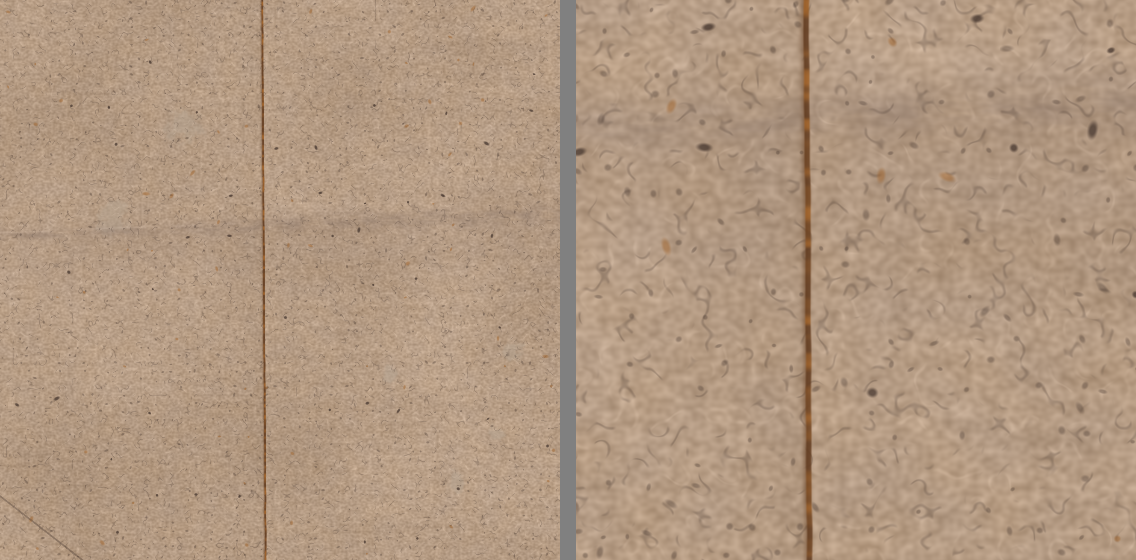
Left: the whole. Right: its middle third, enlarged.
A Shadertoy shader for this texture:

```glsl
// Aged brown paper with fine fibres, a stitched vertical seam, a soft crease and pale stains.

const vec3 PAPER = vec3(0.712, 0.611, 0.517);
const vec3 SOOT = vec3(0.27, 0.21, 0.18);
const vec3 CREASE_GREY = vec3(0.54, 0.46, 0.41);
const vec3 STAIN_GREY = vec3(0.71, 0.645, 0.575);
const vec3 RUST = vec3(0.62, 0.37, 0.14);
const vec3 SEAM_DARK = vec3(0.38, 0.23, 0.12);

vec2 hash2(vec2 p) {
    vec3 q = fract(p.xyx * vec3(0.1031, 0.1030, 0.0973));
    q += dot(q, q.yzx + 33.33);
    return fract((q.xx + q.yz) * q.zy);
}

vec2 gradientAt(vec2 cell) {
    float angle = 6.2832 * hash2(cell).x;
    return vec2(cos(angle), sin(angle));
}

float gradientNoise(vec2 p) {
    vec2 i = floor(p), f = fract(p);
    vec2 u = f * f * f * (f * (f * 6.0 - 15.0) + 10.0);
    vec2 e = vec2(0.0, 1.0);
    float a = dot(gradientAt(i), f);
    float b = dot(gradientAt(i + e.yx), f - e.yx);
    float c = dot(gradientAt(i + e.xy), f - e.xy);
    float d = dot(gradientAt(i + e.yy), f - e.yy);
    return mix(mix(a, b, u.x), mix(c, d, u.x), u.y);
}

float fbm(vec2 p) {
    float sum = 0.0, amp = 1.0;
    for (int i = 0; i < 4; i++) {
        sum += amp * gradientNoise(p);
        p = p * 2.03 + 17.3;
        amp *= 0.55;
    }
    return sum;
}

// Short curly strands: noise zero lines kept only inside random patches
float fibres(vec2 p, float scale, float width, float threshold) {
    float ridge = 1.0 - smoothstep(0.0, width, abs(gradientNoise(p * scale)));
    float patches = gradientNoise(p * scale * 0.8 + 41.7);
    return ridge * smoothstep(threshold, threshold + 0.2, patches);
}

// One randomly turned oval per chosen grid cell
float specks(vec2 p, float grid, float density, float radius, float seed) {
    vec2 cell = floor(p * grid) + seed;
    vec2 place = hash2(cell), traits = hash2(cell + 57.0);
    vec2 q = (fract(p * grid) - mix(vec2(0.25), vec2(0.75), place)) / grid;
    float angle = 6.2832 * traits.y;
    q = mat2(cos(angle), sin(angle), -sin(angle), cos(angle)) * q;
    q.x *= mix(0.45, 1.0, place.x);
    float size = radius * mix(0.5, 1.0, place.y);
    return (1.0 - smoothstep(size * 0.4, size * 1.3, length(q))) * step(traits.x, density);
}

float segmentDistance(vec2 p, vec2 a, vec2 b) {
    vec2 pa = p - a, ba = b - a;
    return length(pa - ba * clamp(dot(pa, ba) / dot(ba, ba), 0.0, 1.0));
}

float stains(vec2 p) {
    float cover = 0.0;
    for (int i = 0; i < 6; i++) {
        vec2 centre = hash2(vec2(float(i) * 7.0 + 3.0, 12.0));
        float radius = mix(0.012, 0.04, pow(hash2(centre * 91.0).x, 2.0));
        float edge = length(p - centre) / radius + 0.8 * fbm(p * 45.0);
        cover = max(cover, 1.0 - smoothstep(0.45, 1.25, edge));
    }
    return cover;
}

vec3 paperTone(vec2 p) {
    float clouds = 0.045 * fbm(p * 3.2 + 5.0);
    float ribs = 0.025 * gradientNoise(p * vec2(4.0, 42.0)) * smoothstep(0.1, 0.8, p.x);
    float tufts = 0.06 * gradientNoise(p * vec2(75.0, 110.0));
    float grain = 0.085 * gradientNoise(p * vec2(190.0, 230.0) + 9.0);
    float warmth = 0.014 * gradientNoise(p * 28.0 + 31.0);
    return PAPER + clouds + ribs + tufts + grain + warmth * vec3(0.6, 0.0, -1.0);
}

vec3 addCrease(vec3 colour, vec2 p) {
    float offset = p.y - mix(0.578, 0.618, p.x) - 0.004 * gradientNoise(p * vec2(9.0, 2.0));
    float spread = mix(0.008, 0.018, smoothstep(0.2, 0.75, p.x));
    float band = exp(-offset * offset / (spread * spread));
    float shade = exp(-pow((offset + 0.04) / 0.06, 2.0));
    float broken = clamp(0.55 + 0.9 * fbm(p * vec2(22.0, 70.0)), 0.0, 1.0);
    float ridge = exp(-pow((offset - 0.006) / 0.002, 2.0)) * (1.0 - smoothstep(0.3, 0.6, p.x));
    colour = mix(colour, CREASE_GREY, 0.42 * band * broken + 0.09 * shade);
    return colour + 0.06 * ridge * broken;
}

vec3 addSeam(vec3 colour, vec2 p) {
    float offset = p.x - mix(0.4745, 0.4685, p.y) - 0.0007 * gradientNoise(vec2(p.y * 35.0, 2.5));
    float shadow = exp(-pow((offset + 0.0015) / 0.0022, 2.0));
    float thread = 1.0 - smoothstep(0.0008, 0.0024, abs(offset));
    float twist = smoothstep(-0.3, 0.5, gradientNoise(vec2(p.y * 130.0, 8.5)));
    float dusk = exp(-abs(offset) / 0.06) * step(offset, 0.0);
    colour -= 0.022 * dusk;
    colour = mix(colour, SEAM_DARK, 0.4 * shadow);
    return mix(colour, mix(SEAM_DARK, RUST, twist), 0.85 * thread);
}

void mainImage(out vec4 fragColor, in vec2 fragCoord) {
    vec2 p = fragCoord / iResolution.xy;
    vec3 colour = paperTone(p);
    colour = mix(colour, STAIN_GREY, 0.5 * stains(p));
    colour = addCrease(colour, p);

    // Fibres and scattered dirt
    colour += 0.035 * fibres(p + 3.0, 65.0, 0.12, 0.05);
    colour = mix(colour, SOOT, 0.24 * fibres(p, 85.0, 0.13, 0.08));
    colour = mix(colour, SOOT, 0.35 * specks(p, 70.0, 0.22, 0.0022, 3.0));
    colour = mix(colour, SOOT, 0.75 * specks(p, 13.0, 0.22, 0.0032, 19.0));
    colour = mix(colour, RUST, 0.45 * specks(p, 24.0, 0.12, 0.0035, 71.0));

    // Scratch across the lower left corner
    float scratch = segmentDistance(p, vec2(-0.01, 0.122), vec2(0.16, -0.01));
    colour = mix(colour, SOOT, 0.35 * (1.0 - smoothstep(0.0006, 0.0024, scratch)));

    fragColor = vec4(addSeam(colour, p), 1.0);
}
```
